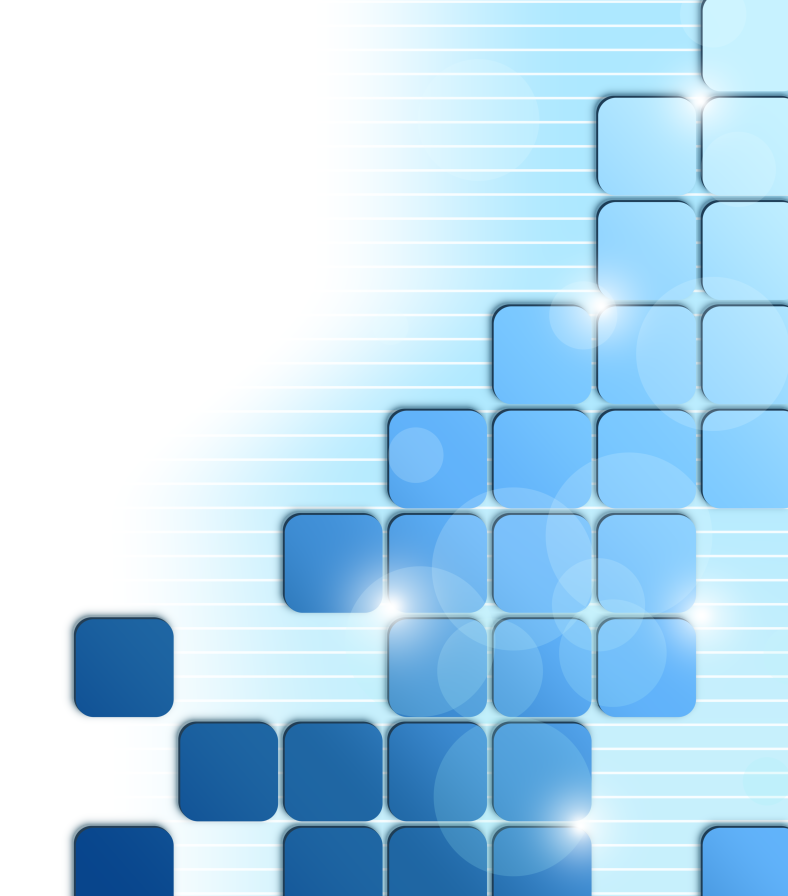
This background is drawn by a Shadertoy shader. Its source:

```glsl
const vec2 PITCH = vec2(0.1166, 0.1164);
const vec2 FIRST_CENTER = vec2(0.1392, 0.0215);

// Staircase of filled cells, one span per row, plus three loose tiles
bool isFilled(ivec2 cell) {
    const int firstCol[9] = int[9](2, 1, 3, 2, 3, 4, 5, 5, 6);
    const int lastCol[9] = int[9](4, 4, 5, 5, 6, 6, 6, 6, 6);
    if (cell.y < 0 || cell.y > 8) return false;
    bool loose = cell == ivec2(0, 0) || cell == ivec2(0, 2) || cell == ivec2(6, 0);
    return loose || (cell.x >= firstCol[cell.y] && cell.x <= lastCol[cell.y]);
}

float roundedBox(vec2 p, float halfSize, float radius) {
    vec2 q = abs(p) - halfSize + radius;
    return length(max(q, 0.0)) + min(max(q.x, q.y), 0.0) - radius;
}

// Distance to the nearest filled tile
float tileDistance(vec2 p) {
    ivec2 home = ivec2(floor((p - FIRST_CENTER) / PITCH + 0.5));
    float d = 1.0;
    for (int j = -1; j <= 1; j++)
        for (int i = -1; i <= 1; i++) {
            ivec2 cell = home + ivec2(i, j);
            if (isFilled(cell))
                d = min(d, roundedBox(p - FIRST_CENTER - vec2(cell) * PITCH, 0.0546, 0.02));
        }
    return d;
}

float coverage(float d, float pixel) {
    return 1.0 - smoothstep(-0.7 * pixel, 0.7 * pixel, d);
}

// Deep blue at the lower left to pale cyan at the upper right
vec3 tileColor(vec2 p) {
    float t = 1.15 * p.x + p.y;
    vec3 color = mix(vec3(0.03, 0.27, 0.55), vec3(0.12, 0.40, 0.64), smoothstep(0.12, 0.55, t));
    color = mix(color, vec3(0.25, 0.56, 0.84), smoothstep(0.55, 0.83, t));
    color = mix(color, vec3(0.38, 0.70, 0.98), smoothstep(0.80, 1.06, t));
    color = mix(color, vec3(0.47, 0.78, 1.00), smoothstep(1.05, 1.32, t));
    return mix(color, vec3(0.78, 0.95, 1.00), smoothstep(1.25, 1.92, t));
}

vec3 backdrop(vec2 p, float pixel) {
    // Cyan wash with a soft, stepped left boundary
    float boundary = 0.25 + 0.23 * smoothstep(0.42, 0.70, p.y);
    float wash = smoothstep(-0.14, 0.17, p.x - boundary);
    vec3 cyan = mix(vec3(0.78, 0.94, 0.99), vec3(0.68, 0.91, 1.0), smoothstep(0.15, 0.65, p.y));
    vec3 color = mix(vec3(1.0), cyan, wash);

    // Thin horizontal white lines
    float spacing = 0.0269;
    float lineOffset = abs(fract((p.y - 0.6215) / spacing + 0.5) - 0.5) * spacing;
    return mix(color, vec3(1.0), 0.85 * coverage(lineOffset - 0.0014, pixel));
}

void mainImage(out vec4 fragColor, in vec2 fragCoord) {
    vec2 p = fragCoord / iResolution.y;
    float pixel = 1.0 / iResolution.y;
    vec3 color = backdrop(p, pixel);

    // Soft shadow, dark upper-left rim, then tile face
    float shadow = max(tileDistance(p + vec2(0.004, -0.004)), 0.0);
    color *= 1.0 - vec3(0.42, 0.34, 0.30) * exp(-shadow * 260.0) * smoothstep(0.016, 0.0, shadow);
    float face = tileDistance(p);
    float rim = tileDistance(p + vec2(0.0022, -0.0022));
    color = mix(color, vec3(0.06, 0.17, 0.27), 0.85 * coverage(rim, pixel));
    color = mix(color, tileColor(p), coverage(face, pixel));

    // Translucent discs: center and radius
    const vec3 discs[16] = vec3[16](
        vec3(0.534, 0.866, 0.068), vec3(0.573, 0.365, 0.091),
        vec3(0.702, 0.402, 0.093), vec3(0.464, 0.492, 0.031),
        vec3(0.573, 0.111, 0.089), vec3(0.547, 0.251, 0.059),
        vec3(0.684, 0.271, 0.060), vec3(0.668, 0.325, 0.052),
        vec3(0.796, 0.605, 0.086), vec3(0.824, 0.811, 0.042),
        vec3(0.651, 0.648, 0.038), vec3(0.796, 0.984, 0.037),
        vec3(0.436, 0.635, 0.020), vec3(0.469, 0.284, 0.084),
        vec3(0.856, 0.128, 0.027), vec3(0.885, 0.268, 0.033));
    for (int i = 0; i < 16; i++) {
        float d = length(p - discs[i].xy) - discs[i].z;
        vec3 tint = mix(vec3(0.62, 0.94, 0.96), vec3(0.92, 0.99, 1.0), smoothstep(0.1, 0.45, p.y));
        color = mix(color, tint, 0.19 * coverage(d, pixel));
    }

    // White sparkles: center and spread
    const vec3 sparkles[5] = vec3[5](
        vec3(0.782, 0.887, 0.036), vec3(0.671, 0.658, 0.042), vec3(0.437, 0.322, 0.050),
        vec3(0.783, 0.313, 0.040), vec3(0.648, 0.078, 0.040));
    for (int i = 0; i < 5; i++) {
        float r = length(p - sparkles[i].xy) / sparkles[i].z;
        float glow = 0.65 * exp(-r * r) + 0.35 * exp(-10.0 * r * r);
        color = mix(color, vec3(1.0), glow);
    }

    fragColor = vec4(color, 1.0);
}
```
